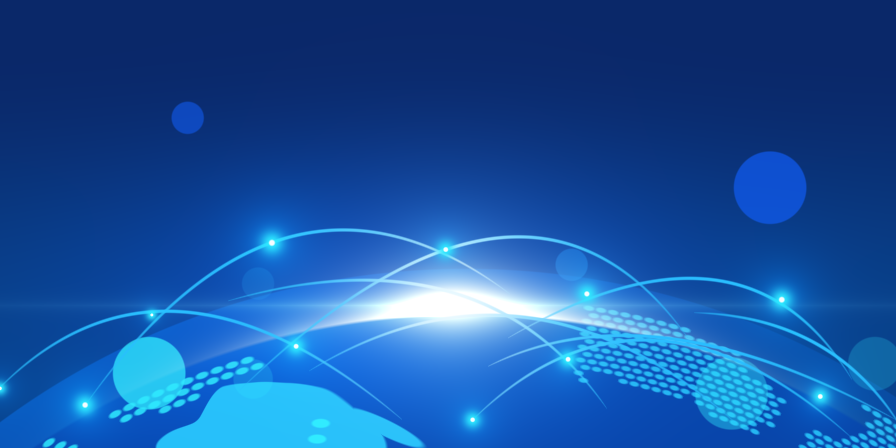
This background is drawn by a WebGL 2 fragment shader. Its source:

```glsl
#version 300 es
precision highp float;
// Blue globe horizon at sunrise with arcing links, glowing nodes and soft discs.
uniform vec2 u_resolution;
out vec4 fragColor;

// Lengths are in canvas heights.
const vec3 SKY_TOP = vec3(.04, .155, .41);
const vec3 SKY_LOW = vec3(.03, .25, .53);
const vec3 AURA = vec3(.06, .34, .9);
const vec3 OCEAN = vec3(.03, .26, .66);
const vec3 AZURE = vec3(.04, .46, 1);
const vec3 LAND = vec3(.16, .79, 1);
const vec3 CYAN = vec3(.18, .92, 1);
const vec3 LINK = vec3(.16, .74, 1);
const vec3 WHITE = vec3(.96, .99, 1);
const vec3 GLOBE = vec3(1.04, -1.423, 1.72); // center, radius
const vec3 SHELL = vec3(1.04, -1.35, 1.75);
const vec2 SUN = vec2(1.01, .318);
const vec2 DOT_CELL = vec2(.036, .0195);
const float LINK_WIDTH = .0036;

// Links: quadratic curves from left to right, as start and bend, then end.
const int LINKS = 9;
const vec4 LINK_FROM[LINKS] = vec4[](vec4(.195, .102, .635, .721), vec4(.534, .128, 1.177, .75),
  vec4(-.013, .122, .365, .516), vec4(.508, .328, 1.073, .49), vec4(1.133, .245, 1.661, .552),
  vec4(1.055, .063, 1.438, .438), vec4(1.089, .182, 1.453, .365), vec4(1.549, .302, 1.865, .294),
  vec4(.69, .172, 1.177, .469));
const vec2 LINK_END[LINKS] = vec2[](vec2(1.138, .344), vec2(1.536, .245), vec2(.898, .063),
  vec2(1.354, .089), vec2(1.901, .154), vec2(1.901, .023), vec2(2, .063), vec2(2.018, .036), vec2(1.641, .057));
// Nodes: x, y, strength. Discs: x, y, radius, opacity.
const int NODES = 11;
const vec3 NODE[NODES] = vec3[](vec3(.607, .458, 1), vec3(.995, .443, .8), vec3(.339, .297, .5),
  vec3(.19, .096, .9), vec3(.661, .227, .8), vec3(0, .133, .6), vec3(1.31, .344, .85),
  vec3(1.745, .331, .95), vec3(1.268, .198, .8), vec3(1.055, .063, .75), vec3(1.831, .115, .8));
const int DISCS = 8;
const vec4 DISC[DISCS] = vec4[](vec4(.419, .737, .036, .65), vec4(1.719, .581, .081, .8),
  vec4(1.276, .409, .036, .5), vec4(.576, .367, .036, .22), vec4(.333, .167, .081, .75),
  vec4(1.633, .122, .081, .4), vec4(1.953, .188, .06, .22), vec4(.565, .154, .044, .2));

float hash(vec2 p) { return fract(sin(dot(p, vec2(127.1, 311.7))) * 43758.5); }

float noise(vec2 p) {
  vec2 i = floor(p), f = smoothstep(0., 1., fract(p));
  return mix(mix(hash(i), hash(i + vec2(1, 0)), f.x),
             mix(hash(i + vec2(0, 1)), hash(i + vec2(1, 1)), f.x), f.y);
}

float bell(float x, float width) { return exp(-x * x / (width * width)); }

float band(float lo, float hi, float x) { return step(lo, x) * step(x, hi); }

float fill(float d, float px) { return 1. - smoothstep(-px, px, d); }

float ellipse(vec2 p, vec2 radii) { return (length(p / radii) - 1.) * min(radii.x, radii.y); }

vec3 glow(vec3 base, vec3 light) { return 1. - (1. - base) * (1. - clamp(light, 0., 1.)); }

// Coverage of a tapered curve, solving its parameter from x.
float linkMask(vec2 p, vec2 a, vec2 b, vec2 c, float px) {
  vec2 curve = a - 2. * b + c, slope = 2. * (b - a);
  float k = p.x - a.x;
  float t = 2. * k / (slope.x + sqrt(max(slope.x * slope.x + 4. * curve.x * k, 0.)));
  if (t <= 0. || t >= 1.) return 0.;
  vec2 tangent = slope + 2. * curve * t;
  float d = abs(p.y - (a + slope * t + curve * t * t).y) * tangent.x / length(tangent);
  float taper = sqrt(4. * t * (1. - t));
  return fill(d - LINK_WIDTH * taper, px) * mix(.35, 1., taper);
}

// Rows of flattened dots along the limb, finer on the right, in ragged regions.
float dotMask(float along, float depth, float px) {
  vec2 cell = DOT_CELL * (along < 0. ? 1. : .75);
  vec2 grid = vec2(along, depth) / cell;
  grid.x += .5 * mod(floor(grid.y), 2.);
  vec2 id = floor(grid), mid = (id + .5) * cell;
  float region = band(-1.08, -.47, mid.x) * band(-.025, .07, mid.y)
               + band(.28, 1.15, mid.x) * band(-.045, .125, mid.y);
  float kept = region * step(.42, noise(mid * vec2(9, 24) + 7.));
  return kept * fill(ellipse((fract(grid) - .5) * cell, cell * vec2(.42, .36)), px);
}

void main() {
  float px = 1. / u_resolution.y;
  vec2 p = gl_FragCoord.xy * px, s = p - SUN, g = p - GLOBE.xy;

  // Sky and wide aura
  vec3 col = mix(SKY_LOW, SKY_TOP, smoothstep(.25, .9, p.y));
  col = mix(col, AURA, .62 * bell(s.x + .1, .65) * bell(s.y, .3));

  // Atmosphere shell and globe body
  float shell = fill(distance(p, SHELL.xy) - SHELL.z, px);
  col = mix(col, AZURE, shell * mix(.42, .2, smoothstep(.9, 1.8, p.x)));
  float limb = length(g) - GLOBE.z, along = atan(g.x, g.y) * GLOBE.z;
  float inside = fill(limb, .004);
  vec3 body = mix(OCEAN, AZURE, .7 * bell(p.x - .72, .6) * smoothstep(-.15, .28, p.y));
  col = mix(col, body, inside * .9);

  // Land mass, its tail and lakes, then dotted land
  vec2 t = mat2(.9, .44, -.44, .9) * (p - vec2(.86, .045));
  float land = ellipse(p - vec2(.63, 0), vec2(.255, .135)) + .05 * noise(p * 14.) - .025;
  land = min(land, ellipse(t, vec2(.095, .018)));
  col = mix(col, LAND, .92 * fill(land, px));
  for (float i = 0.; i < 2.; i++)
    col = mix(col, CYAN, fill(ellipse(p - vec2(.716, .055) + i * vec2(.008, .035), vec2(.02, .01)), px));
  col = mix(col, along < 0. ? CYAN : LAND, .85 * dotMask(along, -limb, px));

  // Translucent discs
  for (int i = 0; i < DISCS; i++) {
    vec4 disc = DISC[i];
    vec3 tint = mix(CYAN, AURA, smoothstep(.15, .55, disc.y));
    col = mix(col, tint, disc.w * fill(distance(p, disc.xy) - disc.z, px));
  }

  // Sunlit limb, flare and glow
  float rim = smoothstep(-.004, .005, limb) * exp(-max(limb, 0.) / .035) * bell(s.x - .05, .46);
  float under = .3 * inside * exp(min(limb, 0.) / .035) * bell(s.x, .45);
  float flare = .7 * exp(-abs(s.y) / .014 - abs(s.x) / .45);
  float core = 1.6 * exp(-length(s * vec2(10, 25)));
  col = glow(col, WHITE * (1.1 * rim + core) + vec3(.4, .75, 1) * (under + flare));
  col = glow(col, vec3(.4, .55, .7) * exp(-length(s) / .11));

  // Links, whiter near the sun
  vec3 linkColor = mix(LINK, WHITE, .95 * bell(length(s), .22));
  for (int i = 0; i < LINKS; i++)
    col = mix(col, linkColor, linkMask(p, LINK_FROM[i].xy, LINK_FROM[i].zw, LINK_END[i], px));

  // Glowing nodes
  for (int i = 0; i < NODES; i++) {
    float d = distance(p, NODE[i].xy) / NODE[i].z;
    col = glow(col, vec3(0, .36, .9) * NODE[i].z * exp(-d / .05));
    col = mix(col, CYAN, bell(d, .024));
    col = mix(col, WHITE, fill(d - .0065, .0025));
  }
  fragColor = vec4(col, 1);
}
```
